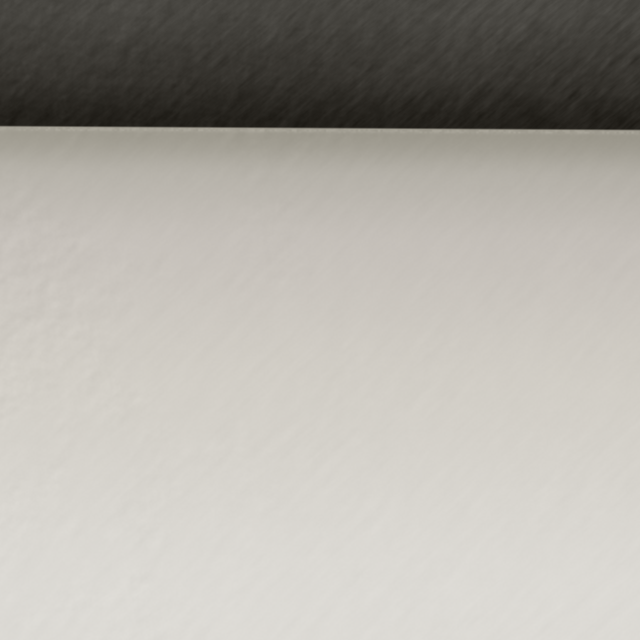
A Shadertoy shader for this texture:

```glsl
float hash(vec2 p) {
    p = fract(p * vec2(0.1031, 0.1137));
    p += dot(p, p.yx + 33.33);
    return fract((p.x + p.y) * p.x * 17.0);
}

float noise(vec2 p) {
    vec2 i = floor(p), f = fract(p);
    f = f * f * (3.0 - 2.0 * f);
    return mix(mix(hash(i), hash(i + vec2(1, 0)), f.x),
               mix(hash(i + vec2(0, 1)), hash(i + vec2(1, 1)), f.x), f.y);
}

float fbm(vec2 p) {
    float sum = 0.0, amp = 0.5;
    for (int i = 0; i < 4; i++) {
        sum += amp * noise(p);
        p = mat2(1.6, 1.2, -1.2, 1.6) * p + 17.3;
        amp *= 0.5;
    }
    return sum;
}

// Slope of a height field lit from the upper left
float relief(vec2 p) {
    return fbm(p) - fbm(p + vec2(-0.25, 0.3));
}

// Brushed grain running up to the right
float streaks(vec2 uv, vec2 scale) {
    vec2 along = mat2(0.77, -0.64, 0.64, 0.77) * uv;
    return relief(along * scale + 40.0);
}

vec3 wallColor(vec2 uv, float depth) {
    // Shadow under the edge opening into a pale floor
    vec3 col = mix(vec3(0.61, 0.595, 0.55), vec3(0.70, 0.685, 0.65), smoothstep(0.0, 0.08, depth));
    col = mix(col, vec3(0.77, 0.75, 0.725), smoothstep(0.03, 0.19, depth));
    col = mix(col, vec3(0.82, 0.805, 0.775), smoothstep(0.13, 0.42, depth));
    col = mix(col, vec3(0.862, 0.853, 0.832), smoothstep(0.33, 0.76, depth));
    col += 0.022 * (0.45 - uv.x) * exp(-depth * 5.0);

    // Wrinkles gather at the left and near the edge
    float patches = smoothstep(0.35, 0.65, fbm(uv * 7.0 + 5.0));
    float wear = mix(0.25, 1.0, max(1.0 - smoothstep(0.1, 0.5, uv.x), exp(-depth * 7.0)));
    col += 0.055 * wear * patches * relief(uv * 44.0);
    col += 0.022 * streaks(uv, vec2(16.0, 65.0));
    return col + 0.008 * (fbm(uv * 5.0) - 0.47);
}

vec3 bandColor(vec2 uv, float height) {
    vec3 col = mix(vec3(0.135, 0.125, 0.105), vec3(0.205, 0.195, 0.175), smoothstep(0.0, 0.09, height));
    col = mix(col, vec3(0.28, 0.272, 0.252), smoothstep(0.06, 0.2, height));

    // Broad slanted sheen, stronger at the right
    float sheen = noise(vec2(dot(uv, vec2(5.0, -6.0)), dot(uv, vec2(1.5, 1.2))) + 9.0) - 0.5;
    col += 0.05 * sheen * smoothstep(0.0, 0.1, height) * mix(0.5, 1.0, uv.x);
    col += 0.11 * streaks(uv, vec2(22.0, 90.0)) * mix(0.5, 1.0, uv.x);
    return col + 0.07 * relief(uv * 60.0) * mix(1.0, 0.5, uv.x);
}

void mainImage(out vec4 fragColor, in vec2 fragCoord) {
    vec2 uv = fragCoord / iResolution.xy;
    float height = uv.y - mix(0.803, 0.797, uv.x);
    float blur = max(0.002, 0.75 / iResolution.y);

    vec3 wall = wallColor(uv, max(-height, 0.0));
    vec3 band = bandColor(uv, max(height, 0.0));

    // Thin grainy lip catching light below the edge
    float lip = exp(-pow((height + 0.004) / 0.0035, 2.0));
    wall += lip * (0.035 + 0.05 * (noise(uv * 260.0) - 0.5));

    vec3 col = mix(wall, band, smoothstep(-blur, blur, height));
    col += 0.006 * (noise(uv * 380.0) - 0.5);
    fragColor = vec4(clamp(col, 0.0, 1.0), 1.0);
}
```
